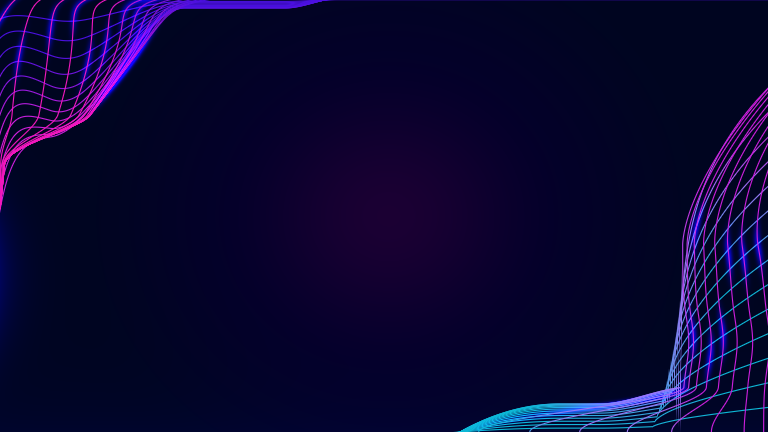
Write a Shadertoy shader that draws this background.

```glsl
const vec3 NAVY = vec3(0.0, 0.020, 0.125);
const vec3 INDIGO = vec3(0.015, 0.0, 0.165);
const vec3 PLUM = vec3(0.105, 0.0, 0.200);
const vec3 GLOW_BLUE = vec3(0.05, 0.0, 1.0);
const vec3 PINK = vec3(0.95, 0.09, 0.74);
const vec3 MAGENTA = vec3(0.80, 0.12, 0.86);
const vec3 VIOLET = vec3(0.29, 0.06, 0.88);
const vec3 LAVENDER = vec3(0.60, 0.46, 0.96);
const vec3 CYAN = vec3(0.05, 0.72, 0.84);
const vec2 CENTRE = vec2(0.90, 0.50);
const float HALF_WIDTH = 0.0013;
const float GLOW_WIDTH = 0.008;
const float GLOW_LENGTH = 0.050;
const float SLOPE_STEP = 0.0015;
const int LEFT_ROWS = 11;
const int LEFT_COLUMNS = 14;
const int RIGHT_ROWS = 14;
const int RIGHT_COLUMNS = 9;

float hash(float n) {
    return fract(sin(n * 127.1) * 43758.5453);
}

// Upper left sheet: depth below the top edge as a function of x
float leftRow(float x, float u) {
    float rim = 0.3125 - 0.294 * smoothstep(0.116, 0.428, x)
              + 0.174 * exp(-x / 0.032) - 0.023 * smoothstep(0.66, 0.787, x);
    return rim * (1.0 - pow(1.0 - u, 1.0 + smoothstep(0.0, 0.2, x)));
}

// Upper left sheet: x as a function of depth
float leftColumn(float depth, float u) {
    float rim = (0.363 - 0.66 * depth) * (1.0 - smoothstep(0.266, 0.382, depth))
              + 0.1 * (0.486 - depth) + 0.07 * exp(-depth / 0.014);
    return rim * (1.0 - (1.0 + 2.16 * depth) * pow(1.0 - u, 1.86 + 12.5 * depth));
}

// Lower right sheet: height as a function of x
float rightRow(float x, float v) {
    float fall = max(1.296 - x, 0.0) / 0.231;
    float crest = 0.065 * (1.0 - fall * fall) + 0.039 * smoothstep(1.389, 1.597, x);
    float low = crest * (1.0 - (1.0 - v) * (1.0 - v));
    float start = 1.576 - 0.07 * (1.0 - v);
    float t = max((x - start) / (1.778 - start), 0.0);
    return low + (0.796 * v - low) * pow(t, 0.3 + 0.45 * (1.0 - v));
}

// Lower right sheet: x as a function of height
float rightColumn(float h, float u) {
    float bump = (h - 0.208) / 0.081;
    float rim = 1.579 + 0.014 * exp(-bump * bump)
              + 0.199 * pow(max((h - 0.433) / 0.363, 0.0), 1.6);
    float spread = 0.162 * pow(u, 1.6) * mix(1.0, 0.6, smoothstep(0.3, 0.8, h));
    float tail = 0.51 * (1.0 - smoothstep(0.0, 0.104, h));
    return rim + spread - tail * pow(max(1.0 - u, 0.0), 1.5);
}

// Distance from an offset and two neighbouring samples of its curve
float curveDistance(float offset, float before, float after) {
    float slope = (after - before) / (2.0 * SLOPE_STEP);
    return abs(offset) / sqrt(1.0 + slope * slope);
}

float coverage(float d) {
    return clamp(0.5 + (HALF_WIDTH - d) * iResolution.y, 0.0, 1.0);
}

// Light gathered around one stretch of a line
float lineGlow(float d, float along) {
    vec2 g = vec2(d / GLOW_WIDTH, along / GLOW_LENGTH);
    return exp(-dot(g, g));
}

vec3 background(vec2 p) {
    float r = length((p - CENTRE) * vec2(1.0, 1.1));
    vec3 color = mix(PLUM, INDIGO, smoothstep(0.0, 0.42, r));
    color = mix(color, NAVY, smoothstep(0.30, 0.78, r));
    color.b += 0.05 * exp(-p.y / 0.09);
    float side = (p.y - 0.37) / 0.17;
    return color + vec3(0.0, 0.0, 0.23) * exp(-p.x / 0.04 - side * side);
}

void drawLeftSheet(inout vec3 color, vec2 p) {
    float depth = 1.0 - p.y, e = SLOPE_STEP;
    for (int i = 1; i <= LEFT_ROWS; i++) {
        float u = float(i) / float(LEFT_ROWS);
        float d = curveDistance(depth - leftRow(p.x, u), leftRow(p.x - e, u), leftRow(p.x + e, u));
        vec3 tint = mix(VIOLET, MAGENTA, smoothstep(0.12, 0.42, depth + 0.15 * u));
        color = mix(color, tint, coverage(d));
    }
    float inside = 1.0 - smoothstep(0.478, 0.486, depth);
    for (int j = 0; j < LEFT_COLUMNS; j++) {
        float u = (0.030 + 0.053 * float(j)) / 0.764;
        float d = curveDistance(p.x - leftColumn(depth, u), leftColumn(depth - e, u), leftColumn(depth + e, u));
        float spot = 0.26 * hash(float(j) + 3.0);
        color += 0.65 * GLOW_BLUE * lineGlow(d, depth - spot) * inside;
        color = mix(color, mix(PINK, VIOLET, smoothstep(0.2, 0.48, p.x)), coverage(d) * inside);
    }
}

void drawRightSheet(inout vec3 color, vec2 p) {
    float e = SLOPE_STEP;
    float nearRim = smoothstep(1.2, 1.5, p.x) * (1.0 - smoothstep(1.58, 1.68, p.x));
    for (int i = 1; i <= RIGHT_ROWS; i++) {
        float v = float(i) / float(RIGHT_ROWS);
        float d = curveDistance(p.y - rightRow(p.x, v), rightRow(p.x - e, v), rightRow(p.x + e, v));
        vec3 tint = mix(CYAN, LAVENDER, max(smoothstep(0.3, 0.6, p.y), nearRim * v));
        tint = mix(tint, MAGENTA, smoothstep(0.52, 0.75, p.y));
        color = mix(color, tint, coverage(d));
    }
    for (int j = 0; j < RIGHT_COLUMNS; j++) {
        float u = 0.05 + 0.15 * float(j);
        float d = curveDistance(p.x - rightColumn(p.y, u), rightColumn(p.y - e, u), rightColumn(p.y + e, u));
        float spot = 0.6 * hash(float(j) + 21.0);
        color += 0.75 * GLOW_BLUE * lineGlow(d, p.y - spot);
        vec3 tint = mix(LAVENDER, MAGENTA, smoothstep(1.5, 1.64, p.x));
        color = mix(color, mix(CYAN, tint, smoothstep(1.12, 1.35, p.x)), coverage(d));
    }
}

void mainImage(out vec4 fragColor, in vec2 fragCoord) {
    vec2 p = fragCoord / iResolution.y;
    vec3 color = background(p);
    drawLeftSheet(color, p);
    drawRightSheet(color, p);
    fragColor = vec4(clamp(color, 0.0, 1.0), 1.0);
}
```
